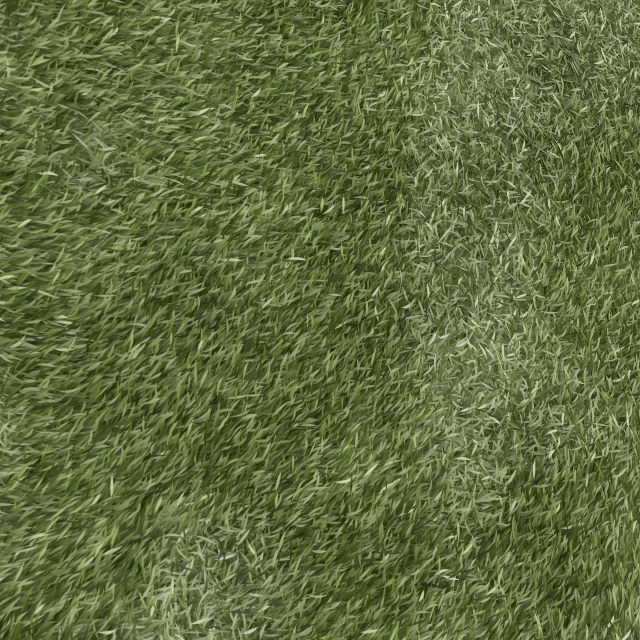
Reproduce this texture procedurally as a WebGL 1 fragment shader.

```glsl
precision highp float;
// Windswept lawn seen at an angle: many layers of short, tapered grass blades
// scattered on jittered grids, painted from shaded depths up to pale tips.
// A flow field turns the blades; a warp makes them finer to the upper right.

uniform vec2 u_resolution;

#define LAYERS 16
#define CELL 0.026
#define BLADE_LENGTH 0.0205
#define BLADE_WIDTH 0.0023
#define SOFTNESS 0.0013
#define ANGLE_SPREAD 0.85
#define TONE_BASE 0.25
#define TONE_LIFT 0.30
#define TONE_SPREAD 0.82
#define PALE_SHARE 0.05

vec4 hash4(vec3 p) {
  vec4 q = fract(p.xyzx * vec4(0.1031, 0.1030, 0.0973, 0.1099));
  q += dot(q, q.wzxy + 33.33);
  return fract((q.xxyz + q.yzzw) * q.zywx);
}

float noise(vec2 p, float seed) {
  vec2 i = floor(p);
  vec2 f = fract(p);
  f = f * f * (3.0 - 2.0 * f);
  float low = mix(hash4(vec3(i, seed)).x, hash4(vec3(i + vec2(1.0, 0.0), seed)).x, f.x);
  float high = mix(hash4(vec3(i + vec2(0.0, 1.0), seed)).x, hash4(vec3(i + 1.0, seed)).x, f.x);
  return mix(low, high, f.y);
}

// Tone 0 is deep shade, 1 a sunlit tip; tint shifts from grey to yellow green.
vec3 grassColor(float tone, float tint) {
  const vec3 shade = vec3(0.13, 0.165, 0.04);
  const vec3 leaf = vec3(0.40, 0.455, 0.24);
  const vec3 tip = vec3(0.70, 0.745, 0.56);
  vec3 color = mix(shade, leaf, clamp(tone * 2.0, 0.0, 1.0));
  color = mix(color, tip, clamp(tone * 2.0 - 1.0, 0.0, 1.4));
  return color + (tint - 0.5) * vec3(-0.01, 0.025, -0.10);
}

// Lean of the grass in radians: flat at upper left, upright at the right.
float leanAngle(vec2 p) {
  float degrees = 32.0 + 42.0 * p.x - 18.0 * p.y * (1.0 - p.x);
  degrees += 30.0 * (noise(p * 4.0, 3.0) - 0.5);
  return radians(degrees);
}

void main() {
  float size = min(u_resolution.x, u_resolution.y);
  vec2 p = gl_FragCoord.xy / size;

  // Perspective warp, and the flow direction carried through it
  float scale = 1.0 + 0.10 * p.x + 0.30 * p.x * p.y;
  vec2 slope = vec2(0.10 + 0.30 * p.y, 0.30 * p.x);
  vec2 ground = p * scale;
  float lean = leanAngle(p);
  vec2 flow = vec2(cos(lean), sin(lean));
  flow = normalize(flow * scale + p * dot(slope, flow));

  // Pale, tousled tufts and broad light and dark patches
  float tuft = smoothstep(0.56, 0.88, noise(p * 5.0 + 2.3, 11.0));
  float patchTone = 0.16 * (noise(p * 7.0, 23.0) - 0.5)
                  + 0.12 * (noise(p * 18.0, 29.0) - 0.5) + 0.10 * tuft;
  float spread = ANGLE_SPREAD * (1.0 + 1.1 * tuft + 0.6 * p.x * p.y);
  float soft = max(SOFTNESS * mix(1.25, 0.9, p.x), 0.6 * scale / size);

  vec3 color = grassColor(0.22 + patchTone, 0.5);
  for (int layer = 0; layer < LAYERS; layer++) {
    float depth = float(layer) / float(LAYERS - 1);
    float seed = float(layer) * 7.31 + 41.0;
    vec2 grid = ground / CELL + hash4(vec3(seed, 5.0, 9.0)).xy;
    vec2 home = floor(grid);
    for (int y = -1; y <= 1; y++) {
      for (int x = -1; x <= 1; x++) {
        vec2 id = home + vec2(float(x), float(y));
        vec4 place = hash4(vec3(id, seed));
        vec4 look = fract(place.zwxy * 61.7 + place.yxwz * 13.1);

        // Blade frame: x runs along the blade, y across it
        float turn = (place.z + look.x - 1.0) * spread;
        vec2 axis = vec2(flow.x * cos(turn) - flow.y * sin(turn),
                         flow.x * sin(turn) + flow.y * cos(turn));
        vec2 offset = (grid - id - place.xy) * CELL;
        float along = dot(offset, axis) / (BLADE_LENGTH * mix(0.55, 1.0, look.y));
        float across = dot(offset, vec2(-axis.y, axis.x));
        across += (look.z - 0.5) * 0.007 * along * along;

        // Spindle outline with a feathered edge
        float halfWidth = BLADE_WIDTH * mix(0.65, 1.1, look.w) * (1.0 - along * along);
        float cover = 1.0 - smoothstep(halfWidth - soft, halfWidth + soft, abs(across));

        // Darker roots, random tone, and a few bleached blades
        float tone = TONE_BASE + TONE_LIFT * depth + TONE_SPREAD * (place.w - 0.5);
        tone += patchTone + 0.10 * along;
        tone += 0.32 * step(1.0 - PALE_SHARE * (1.0 + 2.0 * tuft), look.w) * depth;
        color = mix(color, grassColor(tone, look.x - 0.3 * tuft), cover * 0.92);
      }
    }
  }
  gl_FragColor = vec4(clamp(color, 0.0, 1.0), 1.0);
}
```
